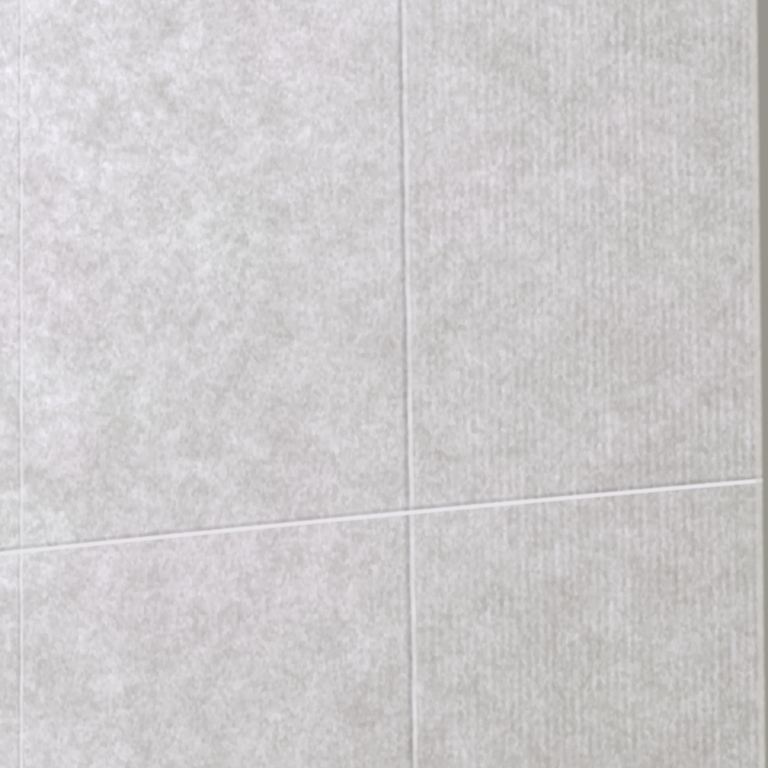
This texture is drawn by a Shadertoy shader. Its source:

```glsl
// Pale ribbed stone wall tiles with light grout seams, seen at a slight angle.

const vec3 WARM_GREY = vec3(0.73, 0.72, 0.71);
const vec3 COOL_WHITE = vec3(0.89, 0.88, 0.90);
const vec3 GROUT = vec3(0.91, 0.905, 0.92);
const vec3 EDGE_SHADE = vec3(0.59, 0.58, 0.55);
const vec3 EDGE_CREAM = vec3(0.82, 0.81, 0.78);
const float TAU = 6.2831853;

vec2 hash2(vec2 p) {
    vec3 q = fract(p.xyx * vec3(0.1031, 0.1030, 0.0973));
    q += dot(q, q.yzx + 33.33);
    return fract((q.xx + q.yz) * q.zy);
}

// Soft cellular noise: random cell tones blended by distance, centred on zero.
float cellTone(vec2 p) {
    vec2 cell = floor(p), f = p - cell;
    float tone = 0.0, total = 0.0;
    for (int j = -1; j <= 1; j++) {
        for (int i = -1; i <= 1; i++) {
            vec2 corner = vec2(i, j);
            vec2 offset = corner + hash2(cell + corner + 40.0) - f;
            float weight = exp(-6.0 * dot(offset, offset));
            tone += weight * (hash2(cell + corner + 91.0).x - 0.5);
            total += weight;
        }
    }
    return tone / total;
}

// Bends the cells so that the mottling looks mineral.
vec2 warp(vec2 p, float amount) {
    return p + amount * vec2(sin(p.y * 67.0 + 2.0 * sin(p.x * 43.0)),
                             sin(p.x * 71.0 + 2.0 * sin(p.y * 49.0)));
}

float mottle(vec2 p) {
    float sum = 0.0, gain = 0.6, scale = 10.0;
    for (int i = 0; i < 5; i++) {
        sum += gain * cellTone(p * scale + float(i) * 17.0);
        scale *= 2.0;
        gain *= 1.12;
    }
    return sum;
}

// Antialiased line around a signed distance.
float line(float d, float halfWidth, float soft) {
    return 1.0 - smoothstep(halfWidth - soft, halfWidth + soft, abs(d));
}

// Shallow vertical ribs that grow stronger to the right.
float ribs(vec2 p) {
    float x = p.x + 0.013 * p.y;
    float wear = 0.8 + 1.4 * cellTone(p * vec2(80.0, 40.0));
    float wave = sin(TAU * x * 88.0) + 0.25 * sin(TAU * x * 44.0 + 1.0);
    return wave * wear * smoothstep(0.22, 0.8, p.x);
}

// Pale grout with a soft shadow on its negative side.
vec3 seam(vec3 base, float d, float halfWidth, float shadow, float cover, float soft) {
    base *= 1.0 - shadow * line(d + 2.0 * halfWidth, halfWidth, halfWidth);
    return mix(base, GROUT, cover * line(d, halfWidth, soft));
}

void mainImage(out vec4 fragColor, in vec2 fragCoord) {
    vec2 uv = fragCoord / iResolution.xy;
    float soft = max(0.0014, 0.8 / iResolution.y);

    // Light falls off from the upper left
    float light = mix(mix(0.818, 0.746, uv.x), mix(0.880, 0.775, uv.x), uv.y);

    // Stone body: mottling, fine grain and bright flecks
    float smoothSide = 1.0 - smoothstep(0.1, 0.6, uv.x);
    float flecks = smoothstep(0.18, 0.4, cellTone(warp(uv, 0.003) * vec2(52.0, 66.0)));
    light += mottle(warp(uv, 0.003)) * mix(0.036, 0.052, smoothSide * uv.y);
    light += 0.065 * cellTone(uv * vec2(240.0, 170.0));
    light += 0.024 * flecks * mix(0.4, 1.0, smoothSide);
    light += 0.019 * ribs(uv);
    vec3 color = mix(WARM_GREY, COOL_WHITE, (light - 0.73) / 0.16);
    color += vec3(0.008, -0.005, 0.008) * cellTone(uv * 9.0 + 5.0);

    // Seams: two upright, one rising across
    float wobble = 0.0003 * sin(uv.y * 31.0) + 0.0003 * sin(uv.y * 83.0);
    float leftSeam = uv.x - 0.0282 + wobble;
    float middleSeam = uv.x - 0.5415 + 0.0155 * uv.y + wobble;
    float crossSeam = uv.y - (0.279 + 0.105 * uv.x - 0.009 * uv.x * uv.x);
    float groutWear = 0.85 + 0.6 * cellTone(uv * 45.0);
    color = seam(color, leftSeam, 0.0018, 0.05, 0.8 * groutWear, soft);
    color = seam(color, middleSeam, 0.0028, 0.12, 0.75 * groutWear, 0.0022);
    color = seam(color, -crossSeam, 0.0026, 0.09, 0.95, 0.0018);

    // Right border: cream rim, then shade
    float border = uv.x - 0.997 + 0.011 * uv.y;
    color = mix(color, EDGE_CREAM, 0.6 * line(border + 0.005, 0.004, 0.003));
    color = mix(color, EDGE_SHADE, smoothstep(-0.003, 0.003, border));

    fragColor = vec4(clamp(color, 0.0, 1.0), 1.0);
}
```
